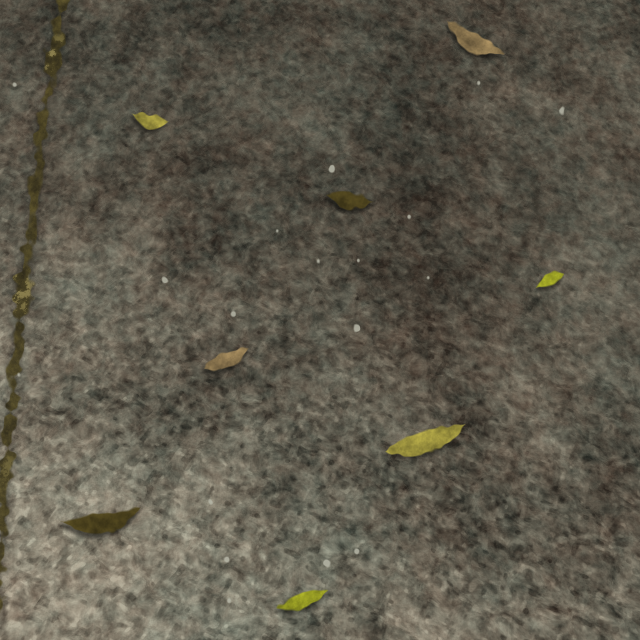
A WebGL 2 fragment shader for this texture:

```glsl
#version 300 es
precision highp float;

uniform vec2 u_resolution;
out vec4 fragColor;

#define GRAIN_SCALE 66.0
#define GRAIN_FAR 0.20
#define GRAIN_NEAR 0.33
#define STAIN_CONTRAST 0.23
#define PIT_DEPTH 0.10
#define FLECK_LIGHT 0.10
#define TINT_AMOUNT 0.06
#define EDGE_SOFTNESS 0.002
#define JOINT_WIDTH 0.0075
#define LEAF_COUNT 8
#define SPECK_CELLS 13.0
#define SPECK_CHANCE 0.08

float hash(vec2 p) {
    return fract(sin(dot(p, vec2(127.1, 311.7))) * 43758.5453);
}

float noise(vec2 p) {
    vec2 cell = floor(p), f = fract(p);
    f = f * f * (3.0 - 2.0 * f);
    float low = mix(hash(cell), hash(cell + vec2(1, 0)), f.x);
    float high = mix(hash(cell + vec2(0, 1)), hash(cell + vec2(1, 1)), f.x);
    return mix(low, high, f.y);
}

mat2 rotation(float angle) {
    float c = cos(angle), s = sin(angle);
    return mat2(c, s, -s, c);
}

// Layered noise centred on zero
float fbm(vec2 p) {
    float sum = 0.0, amplitude = 0.6;
    for (int i = 0; i < 4; i++) {
        sum += amplitude * (noise(p) - 0.5);
        p = rotation(0.6) * p * 1.95 + 7.3;
        amplitude *= 0.64;
    }
    return sum;
}

float coverage(float d, float softness) {
    float width = max(softness, 0.7 / u_resolution.y);
    return 1.0 - smoothstep(-width, width, d);
}

// Curved blade, pointed at both ends
float leafDistance(vec2 p, float halfLength, float halfWidth, float bend) {
    float t = p.x / halfLength;
    float y = p.y - bend * halfLength * (t * t - 0.4);
    return max(abs(y) - halfWidth * (1.0 - t * t), abs(p.x) - halfLength);
}

vec3 concrete(vec2 uv) {
    // Foreshortening makes the far grain finer
    vec2 ground = vec2((uv.x - 0.5) * (1.0 + 0.6 * uv.y), uv.y * (1.0 + 0.4 * uv.y));
    vec2 slanted = rotation(0.45) * ground * vec2(0.95, 1.05);
    slanted += 0.008 * vec2(noise(ground * 34.0), noise(ground * 34.0 + 19.0));
    float nearness = 1.0 - smoothstep(0.0, 0.85, uv.y + 0.25 * (uv.x - 0.4));

    float grain = fbm(slanted * GRAIN_SCALE);
    float stains = fbm(ground * 4.5 + 3.0);
    float pits = smoothstep(0.62, 0.85, noise(slanted * GRAIN_SCALE * 1.3 + 41.0));
    float flecks = smoothstep(0.68, 0.92, noise(slanted * GRAIN_SCALE * 1.5 + 73.0));
    float tone = mix(0.305, 0.458, nearness) + 0.05 * smoothstep(0.3, 0.0, uv.x);
    tone += STAIN_CONTRAST * stains + mix(GRAIN_FAR, GRAIN_NEAR, nearness) * grain;
    tone += (FLECK_LIGHT * flecks - PIT_DEPTH * pits) * (0.35 + 0.65 * nearness);
    tone = clamp(tone, 0.16, 0.70);

    // Brown and grey-green patches
    float tint = TINT_AMOUNT * (0.8 * fbm(ground * 6.0 + 50.0) + 0.8 * fbm(slanted * 45.0 + 80.0));
    vec3 hue = mix(vec3(1.0, 0.93, 0.78), vec3(1.0, 0.965, 0.85), tone * 1.6);
    return tone * hue + tint * vec3(0.5, -0.3, -0.4);
}

vec3 addJoint(vec3 color, vec2 uv) {
    float center = -0.008 + 0.05 * uv.y + 0.055 * uv.y * uv.y;
    center += 0.006 * (noise(vec2(uv.y * 38.0, 3.0)) - 0.5);
    float debris = smoothstep(0.72, 0.95, noise(vec2(uv.y * 11.0, 8.0)));
    float ragged = 0.016 * (noise(uv * 90.0) - 0.5);
    float d = abs(uv.x - center) - JOINT_WIDTH * (0.8 + 1.2 * debris) - ragged;
    float moss = 0.5 + fbm(uv * 85.0 + 5.0);
    vec3 soil = mix(vec3(0.18, 0.16, 0.09), vec3(0.38, 0.34, 0.17), moss);
    soil = mix(soil, vec3(0.58, 0.53, 0.32), debris * smoothstep(0.5, 0.75, moss));
    color *= 1.0 - 0.2 * coverage(d - 0.006, 0.008);
    return mix(color, soil, 0.9 * coverage(d, 0.003));
}

vec3 addSpecks(vec3 color, vec2 uv) {
    vec2 cell = floor(uv * SPECK_CELLS);
    vec2 offset = 0.2 + 0.6 * vec2(hash(cell + 2.0), hash(cell + 9.0));
    float radius = mix(0.002, 0.006, hash(cell + 15.0)) * (0.6 + 0.8 * noise(uv * 150.0));
    float d = length((uv - (cell + offset) / SPECK_CELLS) * vec2(1.2, 1.0)) - radius;
    float present = step(hash(cell + 31.0), SPECK_CHANCE);
    return mix(color, vec3(0.72, 0.72, 0.66), 0.85 * present * coverage(d, EDGE_SOFTNESS));
}

vec3 addLeaves(vec3 color, vec2 uv) {
    for (int i = 0; i < LEAF_COUNT; i++) {
        float n = float(i);
        vec2 center = vec2(0.12 + 0.82 * fract(0.43 + 0.618 * n), (n + 0.5) / float(LEAF_COUNT));
        float halfLength = mix(0.022, 0.075, hash(vec2(n, 4.0)));
        float halfWidth = 0.006 + 0.16 * halfLength;
        float bend = 0.35 * (hash(vec2(n, 6.0)) - 0.3);
        mat2 turn = rotation(1.6 * (hash(vec2(n, 7.0)) - 0.5));
        vec2 p = turn * (uv - center);
        float ragged = 0.007 * (noise(uv * 90.0) - 0.5);
        float d = leafDistance(p, halfLength, halfWidth, bend) + ragged;
        float shade = leafDistance(p + turn * vec2(0.002, 0.006), halfLength, halfWidth, bend);

        // Fresh, decayed, yellowed and dry blades
        float kind = mod(n, 4.0);
        vec3 blade = kind < 0.5 ? vec3(0.63, 0.65, 0.15)
                   : kind < 1.5 ? vec3(0.31, 0.27, 0.12)
                   : kind < 2.5 ? vec3(0.65, 0.61, 0.26) : vec3(0.58, 0.49, 0.33);
        blade *= 0.95 + 0.5 * fbm(uv * 60.0 + n) + 4.0 * p.y;
        color *= 1.0 - 0.45 * coverage(shade, 0.006);
        color = mix(color, blade, coverage(d, EDGE_SOFTNESS));
    }
    return color;
}

void main() {
    vec2 uv = gl_FragCoord.xy / u_resolution;
    vec3 color = addJoint(concrete(uv), uv);
    color = addLeaves(addSpecks(color, uv), uv);
    fragColor = vec4(clamp(color, 0.0, 1.0), 1.0);
}
```
